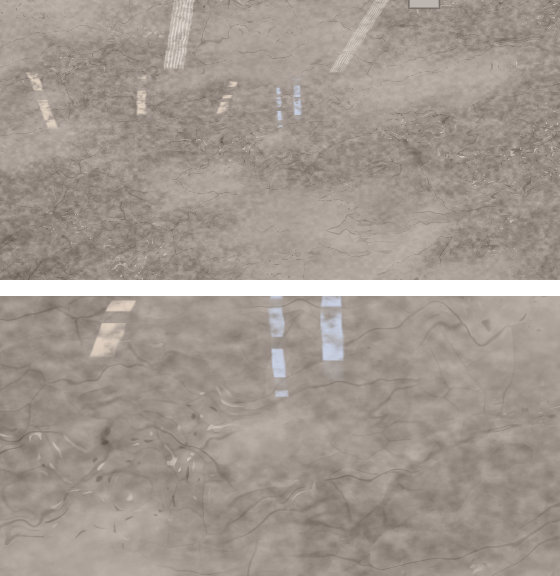
Top, the full canvas; bottom, a detail of the centre.
Reproduce this texture procedurally as a Shadertoy shader.

```glsl
#define SMOOTH_TONE 0.672
#define RUBBLE_TONE 0.586
#define WARM_TINT vec3(0.0, -0.039, -0.069)
#define STRATA_SCALE vec2(1.9, 5.2)
#define SLAB_SCALE vec2(3.6, 7.0)
#define SHARD_SCALE vec2(19.0, 34.0)
#define GRAIN_SCALE vec2(62.0, 84.0)
#define CRACK_DEPTH 0.085
#define GLARE_WHITE vec3(0.87, 0.84, 0.81)
#define GLARE_CREAM vec3(0.87, 0.81, 0.75)
#define GLARE_BLUE vec3(0.78, 0.81, 0.88)

vec2 hash2(vec2 cell) {
    uvec2 q = uvec2(ivec2(cell)) * uvec2(1597334673u, 3812015801u);
    uint n = (q.x ^ q.y) * 1597334673u;
    n = (n ^ (n >> 15)) * 2246822519u;
    n ^= n >> 13;
    return vec2(n & 65535u, n >> 16) / 65535.0;
}

float noise(vec2 p) {
    vec2 i = floor(p), f = fract(p);
    f = f * f * (3.0 - 2.0 * f);
    vec2 e = vec2(0.0, 1.0);
    return mix(mix(hash2(i).x, hash2(i + e.yx).x, f.x),
               mix(hash2(i + e).x, hash2(i + e.yy).x, f.x), f.y);
}

float fbm(vec2 p) {
    float sum = 0.0, weight = 0.5;
    for (int i = 0; i < 5; i++) {
        sum += weight * noise(p);
        p = mat2(1.9, 0.6, -0.6, 1.9) * p + 17.3;
        weight *= 0.5;
    }
    return sum / 0.96875;
}

// x: distance to the nearest cell border, y: random value of the cell
vec2 shards(vec2 p) {
    vec2 base = floor(p);
    float near = 9.0, second = 9.0, id = 0.0;
    for (int y = -1; y <= 1; y++)
    for (int x = -1; x <= 1; x++) {
        vec2 cell = base + vec2(x, y), h = hash2(cell);
        float d = length(cell + h - p);
        if (d < near) { second = near; near = d; id = fract(h.x * 7.0 + h.y); }
        else second = min(second, d);
    }
    return vec2(second - near, id);
}

float blob(vec2 p, vec2 centre, vec2 size) {
    vec2 q = (p - centre) / size;
    return exp(-dot(q, q));
}

// How broken the stone is: 0 for a smooth slab, 1 for rubble
float rubbleAmount(vec2 p, vec2 strata) {
    float mass = fbm(strata * STRATA_SCALE + 3.7);
    mass += 0.13 * (1.0 - smoothstep(0.3, 1.0, p.x)) * (1.0 - smoothstep(0.2, 0.9, p.y));
    mass += 0.08 * smoothstep(1.6, 2.0, p.x) + 0.07 * (1.0 - smoothstep(0.0, 0.2, p.y));
    mass -= 0.20 * blob(p, vec2(1.10, 0.27), vec2(0.30, 0.12));
    mass -= 0.13 * blob(p, vec2(1.05, 0.85), vec2(0.35, 0.20));
    mass -= 0.10 * blob(p, vec2(1.62, 0.62), vec2(0.30, 0.16));
    mass -= 0.10 * blob(p, vec2(0.38, 0.96), vec2(0.18, 0.10));
    return smoothstep(0.34, 0.64, mass);
}

float stoneTone(vec2 p) {
    vec2 warp = vec2(fbm(p * 5.0), fbm(p * 5.0 + 31.0)) - 0.5;
    vec2 strata = mat2(0.985, -0.17, 0.17, 0.985) * p + vec2(0.20, 0.12) * warp;
    float rubble = rubbleAmount(p, strata);
    float tone = mix(SMOOTH_TONE, RUBBLE_TONE, rubble);
    tone += 0.11 * (fbm(strata * vec2(5.0, 17.0)) - 0.5);
    tone += (fbm(p * GRAIN_SCALE) - 0.5) * mix(0.09, 0.23, rubble);

    // Broken shards and long cracks
    vec2 ragged = strata + 0.02 * (vec2(noise(p * 38.0), noise(p * 38.0 + 9.0)) - 0.5);
    vec2 shard = shards(ragged * SHARD_SCALE);
    vec2 slab = shards(ragged * SLAB_SCALE);
    float broken = smoothstep(0.42, 0.64, noise(p * 9.0 + 5.0));
    float cracks = (1.0 - smoothstep(0.0, 0.026, slab.x)) * broken;
    float layer = abs(fbm(strata * vec2(2.0, 10.0) + 21.0) - 0.5);
    cracks = max(cracks, (1.0 - smoothstep(0.0, 0.015, layer)) * (1.0 - broken) * 0.8);
    cracks = max(cracks, (1.0 - smoothstep(0.0, 0.12, shard.x)) * rubble * broken * 0.5);
    tone += 0.045 * (shard.y - 0.5) * rubble + 0.02 * (slab.y - 0.5);
    tone -= CRACK_DEPTH * cracks;

    // Small pale flecks and dark pits gather in patches
    float patches = smoothstep(0.52, 0.68, fbm(p * vec2(4.0, 9.0) + 9.0));
    float speck = noise(ragged * vec2(95.0, 150.0));
    tone += 0.17 * smoothstep(0.80, 0.95, speck) * patches * rubble;
    tone -= 0.10 * (1.0 - smoothstep(0.06, 0.20, speck)) * patches;

    // Light falls off to the lower corners
    float corners = smoothstep(0.4, 1.1, abs(p.x - 1.1)) * (1.0 - smoothstep(0.0, 0.45, p.y));
    return tone + 0.012 - 0.045 * corners;
}

// Leaning bands of reflected light, each given as top and bottom point
vec3 addGlare(vec3 colour, vec2 p, float pixel) {
    vec4 bands[7] = vec4[7](
        vec4(0.66, 1.01, 0.62, 0.755), vec4(1.37, 1.01, 1.20, 0.742),
        vec4(0.115, 0.74, 0.188, 0.54), vec4(0.508, 0.73, 0.505, 0.59),
        vec4(0.835, 0.71, 0.782, 0.585), vec4(0.994, 0.69, 1.002, 0.547),
        vec4(1.058, 0.718, 1.065, 0.567));
    float widths[7] = float[7](0.07, 0.048, 0.036, 0.03, 0.03, 0.015, 0.023);
    for (int i = 0; i < 7; i++) {
        vec4 b = bands[i];
        float along = (b.y - p.y) / (b.y - b.w);
        float across = p.x - mix(b.x, b.z, along);
        across += 0.006 * (noise(p * 60.0) - 0.5);
        float edge = max(abs(across) - 0.5 * widths[i], max(p.y - b.y, b.w - p.y));
        float mask = 1.0 - smoothstep(-1.5 * pixel, 1.5 * pixel, edge);
        float gaps = smoothstep(0.28, 0.48, noise(vec2(along * 9.0, float(i) * 7.0 + 2.0)));
        float lines = 0.5 + 0.5 * cos(across / widths[i] * 38.0);
        float worn = smoothstep(0.1, 0.7, fbm(p * vec2(50.0, 90.0)));
        mask *= i < 2 ? mix(0.5, 1.0, lines) * (0.4 + 0.6 * worn) : max(gaps, 0.12) * worn;
        mask *= i == 1 ? 0.75 : 1.0;
        vec3 light = i < 2 ? GLARE_WHITE : i < 5 ? GLARE_CREAM : GLARE_BLUE;
        colour = mix(colour, light, mask);
    }
    return colour;
}

void mainImage(out vec4 fragColor, in vec2 fragCoord) {
    vec2 p = fragCoord / iResolution.y;
    float pixel = 1.0 / iResolution.y;
    vec3 colour = addGlare(stoneTone(p) + WARM_TINT, p, pixel);

    // Blank plate at the top edge, with a dark lower rim
    vec2 q = abs(p - vec2(1.515, 1.0)) - vec2(0.057, 0.032);
    float plate = max(q.x, q.y);
    colour = mix(colour, vec3(0.45, 0.41, 0.39), 1.0 - smoothstep(-pixel, pixel, plate));
    colour = mix(colour, vec3(0.74, 0.71, 0.69), 1.0 - smoothstep(-pixel, pixel, plate + 0.005));
    fragColor = vec4(clamp(colour, 0.0, 1.0), 1.0);
}
```
